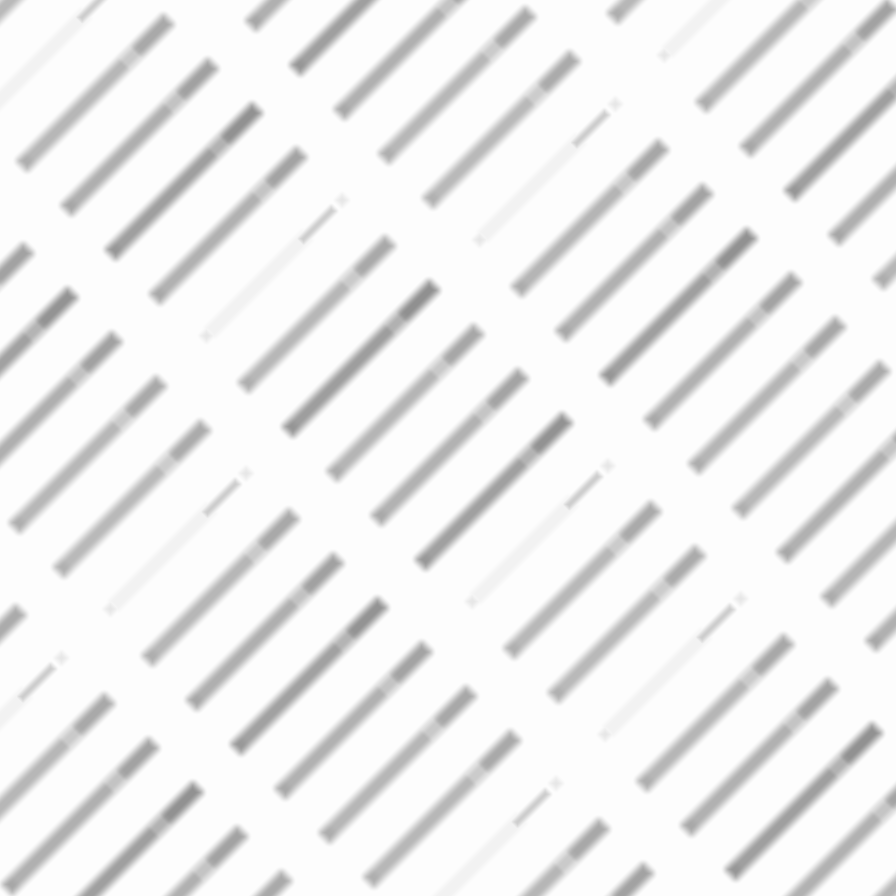
Give the GLSL for this pattern, as a Shadertoy shader.

```glsl
// Soft grey diagonal bars in aligned bands, with a seven-step tone cycle and a few faint, worn bars.

const vec3  PAPER       = vec3(0.994);
const vec2  PITCH       = vec2(0.2914, 0.0699);   // spacing along and across the bars
const vec2  SHIFT       = vec2(0.0020, 0.0005);
const vec2  BAR_HALF    = vec2(0.1160, 0.0085);
const float BAR_ROUND   = 0.0035;
const float SOFTNESS    = 0.0068;
const float CYCLE       = 7.0;
const float BASE_INK    = 0.265;
const float PEAK_INK    = 0.105;
const float INK_JITTER  = 0.012;
const float PATCH_AT    = 0.055;                  // pale patch near the upper end
const float PATCH_HALF  = 0.0095;
const float PATCH_FADE  = 0.075;
const float TIP_INK     = 0.055;
const float FOOT_INK    = 0.035;
const float FAINT_INK   = 0.045;
const float DASH_INK    = 0.19;
const float SPECK_INK   = 0.09;

// Bars that break the cycle: band, column, cycle step (-3 is faint, 0 is darkest)
const vec3 ODD_BARS[4] = vec3[4](
    vec3(0.0, -4.0, -3.0), vec3(0.0, -2.0, 0.0),
    vec3(0.0,  2.0, -3.0), vec3(1.0,  5.0, 1.0));

float hash(vec2 p) {
    return fract(sin(dot(p, vec2(127.1, 311.7))) * 43758.5453);
}

float roundedBox(vec2 p, vec2 halfSize, float radius) {
    vec2 d = abs(p) - halfSize + radius;
    return length(max(d, 0.0)) + min(max(d.x, d.y), 0.0) - radius;
}

float coverage(float dist, float softness) {
    float edge = max(softness, 0.7 / min(iResolution.x, iResolution.y));
    return 1.0 - smoothstep(-edge, edge, dist);
}

// Position in the tone cycle, from -3 to 3
float cycleStep(vec2 cell) {
    float tone = floor(mod(cell.y + 2.5, CYCLE)) - 3.0;
    for (int i = 0; i < 4; i++) {
        if (distance(cell, ODD_BARS[i].xy) < 0.5) tone = ODD_BARS[i].z;
    }
    return tone;
}

float solidBar(vec2 p, float tone, float jitter) {
    float ink = BASE_INK + PEAK_INK * exp(-abs(tone)) + INK_JITTER * (jitter - 0.5);
    ink += TIP_INK * smoothstep(0.062, 0.072, p.x);
    ink += FOOT_INK * (1.0 - smoothstep(-0.108, -0.098, p.x));
    float patchDist = roundedBox(p - vec2(PATCH_AT, 0.0), vec2(PATCH_HALF), 0.002);
    ink -= PATCH_FADE * coverage(patchDist, 0.003);
    return ink * coverage(roundedBox(p, BAR_HALF, BAR_ROUND), SOFTNESS);
}

float faintBar(vec2 p) {
    float body = coverage(roundedBox(p + vec2(0.022, 0.0), vec2(0.078, 0.0080), 0.003), 0.005);
    float dash = coverage(roundedBox(p - vec2(0.071, 0.0), vec2(0.026, 0.0042), 0.001), 0.0042);
    float head = coverage(roundedBox(p - vec2(0.110, 0.0), vec2(0.0050), 0.001), 0.005);
    float foot = coverage(roundedBox(p + vec2(0.104, 0.0), vec2(0.0050), 0.001), 0.005);
    return max(max(FAINT_INK * body, DASH_INK * dash), SPECK_INK * max(head, foot));
}

void mainImage(out vec4 fragColor, in vec2 fragCoord) {
    vec2 uv = (fragCoord - 0.5 * iResolution.xy) / min(iResolution.x, iResolution.y);

    // Rotated grid: x runs along the bars, y across them
    vec2 p = vec2(uv.x + uv.y, uv.x - uv.y) * inversesqrt(2.0) - SHIFT;
    vec2 cell = floor(p / PITCH + 0.5);
    vec2 local = p - cell * PITCH;

    float tone = cycleStep(cell);
    float ink = tone < -2.5 ? faintBar(local) : solidBar(local, tone, hash(cell));
    fragColor = vec4(PAPER - ink, 1.0);
}
```
